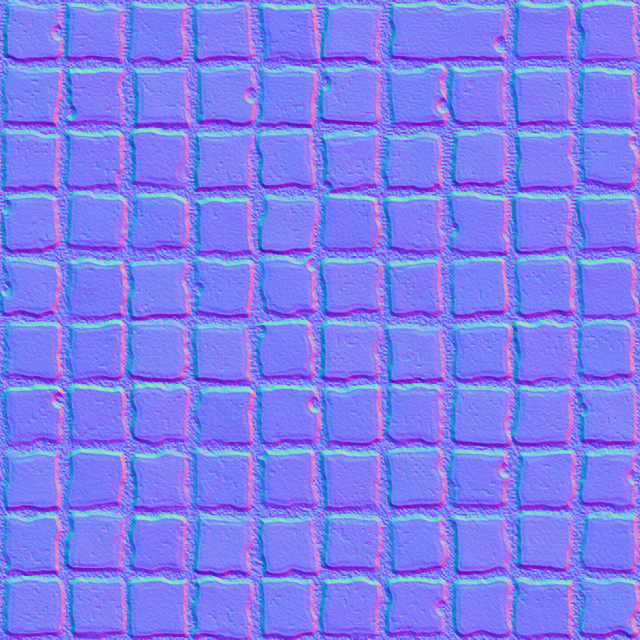
This texture map is drawn by a WebGL 2 fragment shader. Its source:

```glsl
#version 300 es
precision highp float;

uniform vec2 u_resolution;
out vec4 fragColor;

const float CELLS = 10.0;

float hash(vec2 p) {
    return fract(sin(dot(p, vec2(127.1, 311.7))) * 43758.5);
}

vec2 hash2(vec2 p) {
    return vec2(hash(p), hash(p + 37.3));
}

// Value noise that wraps after the given whole period
float noise(vec2 p, float period) {
    vec2 i = floor(p), f = fract(p);
    f = f * f * f * (f * (f * 6.0 - 15.0) + 10.0);
    vec2 a = mod(i, period), b = mod(i + 1.0, period);
    return mix(mix(hash(a), hash(vec2(b.x, a.y)), f.x),
               mix(hash(vec2(a.x, b.y)), hash(b), f.x), f.y);
}

float roundedBox(vec2 p, vec2 halfSize, float radius) {
    vec2 q = abs(p) - halfSize + radius;
    return length(max(q, 0.0)) + min(max(q.x, q.y), 0.0) - radius;
}

// Height of one stone: chipped, wavy outline with a bevel and a faint ledge
float stoneHeight(vec2 p, vec2 cell) {
    vec2 id = mod(cell, CELLS);
    if (id == vec2(7.0, 9.0)) return 0.0;
    float wide = id == vec2(6.0, 9.0) ? 0.5 : 0.0;

    vec2 seed = hash2(id + 3.1);
    vec2 q = p - cell - 0.5 - vec2(wide, 0.0) - (seed - 0.5) * 0.06;
    float turn = (hash(id + 8.7) - 0.5) * 0.13 * (1.0 - wide);
    q += turn * vec2(-q.y, q.x);
    vec2 halfSize = 0.452 + 0.03 * hash2(id + 15.2) + vec2(wide * 0.92, 0.0);

    vec2 wave = q + seed * 50.0;
    float d = roundedBox(q, halfSize, 0.07 + 0.09 * seed.y);
    d += (noise(wave * 4.0, 256.0) - 0.5) * 0.085;
    d += (noise(wave * 11.0, 1024.0) - 0.5) * 0.022;

    // Bite out of an edge on a few stones
    if (hash(id + 21.4) > 0.8) {
        vec2 bite = halfSize * vec2(seed.x > 0.35 ? 0.9 : -0.9, seed.y * 1.7 - 0.85);
        d = max(d, 0.055 - length(q - bite));
    }

    float bevel = 1.0 - smoothstep(-0.085, 0.0, d);
    float ledge = 1.0 - smoothstep(-0.17, -0.1, d);
    float ledgeDepth = 0.018 * noise(wave * 2.0 + 9.0, 128.0);
    vec2 tilt = (hash2(id + 27.9) - 0.5) * 0.1;
    return bevel * (0.078 + dot(q, tilt)) + ledge * ledgeDepth;
}

float surfaceHeight(vec2 p) {
    vec2 home = floor(p);
    float stone = 0.0;
    for (int y = -1; y <= 1; y++)
        for (int x = -1; x <= 1; x++)
            stone = max(stone, stoneHeight(p, home + vec2(x, y)));

    // Rough mortar, finer stone grain and patches of pits
    float coarse = noise(p * 18.0, 18.0 * CELLS);
    float fine = noise(p * 34.0, 34.0 * CELLS);
    float patches = smoothstep(0.4, 0.75, noise(p * 3.0, 3.0 * CELLS));
    float pits = smoothstep(0.68, 0.95, coarse) * (0.3 + patches);
    float mortar = 1.0 - smoothstep(0.005, 0.05, stone);
    float grain = mix(0.0045, 0.019, mortar) * fine;
    return stone + grain + 0.012 * mortar * coarse - 0.006 * pits * (1.0 - mortar);
}

void main() {
    vec2 p = gl_FragCoord.xy / u_resolution * CELLS;

    // Slope by central differences
    vec2 e = vec2(0.011, 0.0);
    vec2 slope = vec2(surfaceHeight(p + e.xy) - surfaceHeight(p - e.xy),
                      surfaceHeight(p + e.yx) - surfaceHeight(p - e.yx)) / (2.0 * e.x);

    // Encode the normal as a colour
    vec3 normal = normalize(vec3(-slope, 1.0));
    vec3 color = normal * 0.5 + 0.5 - vec3(0.01, 0.01, 0.025);
    fragColor = vec4(color, 1.0);
}
```
